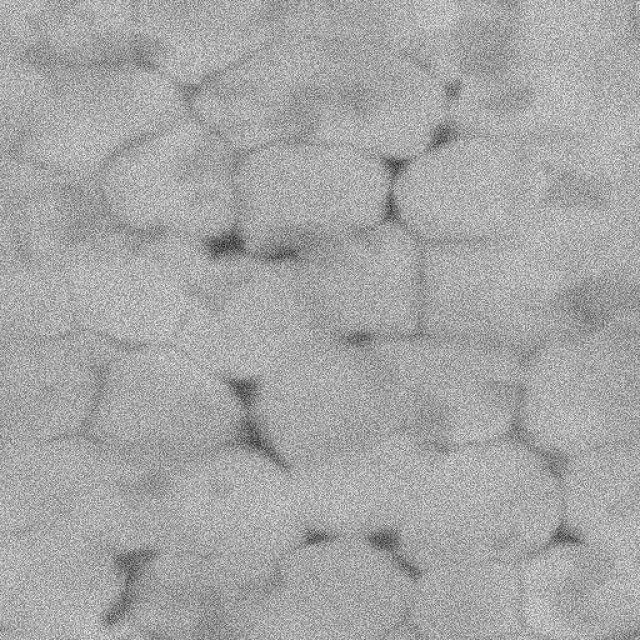
Write a WebGL 2 fragment shader that draws this texture.

```glsl
#version 300 es
precision highp float;
// Grainy grey stone wall with faint, broken joints and dark pockets between the stones.

uniform vec2 u_resolution;
out vec4 fragColor;

const vec2  STONES        = vec2(5.0, 6.6);   // stones across and rows up the canvas
const vec2  JITTER        = vec2(0.62, 0.5);  // irregularity of stone positions
const float WARP          = 0.04;             // waviness of the joints
const float BASE_TONE     = 0.675;
const float STONE_TONE    = 0.02;             // tone spread between stones
const float MOTTLE        = 0.13;             // soft light and dark areas
const float SMUDGE_DARK   = 0.08;
const float JOINT_WIDTH   = 0.12;             // in stone units
const float JOINT_DARK    = 0.065;
const float SHADE_WIDTH   = 0.4;              // blurred shade beside the joints
const float SHADE_DARK    = 0.05;
const vec2  POCKET_DEPTH  = vec2(0.50, 0.68); // distance from the nearest stone centre
const vec2  POCKET_SPREAD = vec2(0.04, 0.34); // distance difference of three stones
const float POCKET_DARK   = 0.25;
const float GRAIN_CELLS   = 512.0;
const float GRAIN_AMOUNT  = 0.56;
const float GRAIN_SHARPEN = 0.12;

// Integer hash giving two values in 0..1
vec2 hash2(vec2 cell) {
    uvec2 v = uvec2(ivec2(cell)) * 1664525u + 1013904223u;
    v.x += v.y * 1664525u;
    v.y += v.x * 1664525u;
    v ^= v >> 16u;
    v.x += v.y * 1664525u;
    v.y += v.x * 1664525u;
    v ^= v >> 16u;
    return vec2(v >> 8u) / 16777216.0;
}

vec2 valueNoise(vec2 p) {
    vec2 cell = floor(p);
    vec2 f = p - cell;
    f = f * f * (3.0 - 2.0 * f);
    vec2 low  = mix(hash2(cell), hash2(cell + vec2(1, 0)), f.x);
    vec2 high = mix(hash2(cell + vec2(0, 1)), hash2(cell + vec2(1, 1)), f.x);
    return mix(low, high, f.y);
}

float fbm(vec2 p) {
    float sum = 0.0, weight = 0.5;
    for (int octave = 0; octave < 4; octave++) {
        sum += weight * valueNoise(p).x;
        p = mat2(1.6, 1.2, -1.2, 1.6) * p + 17.3;
        weight *= 0.5;
    }
    return sum / 0.9375;
}

// Staggered squarish cells: xyz = distances to the three nearest stones, w = stone tone
vec4 stones(vec2 p) {
    vec3 near = vec3(9.0);
    float tone = 0.0;
    for (int j = -2; j <= 2; j++) {
        float row = floor(p.y) + float(j);
        float shift = 0.5 * mod(row, 2.0);
        for (int i = -2; i <= 2; i++) {
            vec2 cell = vec2(floor(p.x - shift) + float(i), row);
            vec2 centre = cell + vec2(shift, 0.0) + 0.5 + JITTER * (hash2(cell + 41.0) - 0.5);
            vec2 offset = abs(p - centre);
            float d = pow(dot(offset * offset, offset), 1.0 / 3.0);
            if (d < near.x) tone = hash2(cell + 97.0).x - 0.5;
            near.z = min(near.z, max(d, near.y));
            near.y = min(near.y, max(d, near.x));
            near.x = min(near.x, d);
        }
    }
    return vec4(near, tone);
}

// Fine speckle with a peaked spread, sharpened against its neighbours
float speckle(vec2 p) {
    return dot(valueNoise(p), vec2(0.5)) - 0.5;
}

float grain(vec2 p) {
    float around = speckle(p + vec2(1, 0)) + speckle(p - vec2(1, 0))
                 + speckle(p + vec2(0, 1)) + speckle(p - vec2(0, 1));
    return speckle(p) - GRAIN_SHARPEN * around;
}

void main() {
    vec2 uv = gl_FragCoord.xy / u_resolution.y;

    // Stone layout with wavy outlines
    vec2 bend = vec2(fbm(uv * 9.0 + 3.0), fbm(uv * 9.0 + 61.0)) - 0.5;
    vec4 stone = stones((uv + WARP * bend) * STONES + 20.0);
    float gap = stone.y - stone.x;

    // Broken joints and the blurred shade around them
    float jointWear = smoothstep(0.42, 0.75, fbm(uv * 8.0 + 130.0));
    float joint = (1.0 - smoothstep(0.0, JOINT_WIDTH, gap)) * jointWear;
    float shadeWear = smoothstep(0.42, 0.72, fbm(uv * 6.0 + 170.0));
    float shade = (1.0 - smoothstep(0.0, SHADE_WIDTH, gap)) * shadeWear;

    // Dark pockets where three stones meet
    float pocket = 1.0 - smoothstep(POCKET_SPREAD.x, POCKET_SPREAD.y, stone.z - stone.x);
    pocket *= smoothstep(POCKET_DEPTH.x, POCKET_DEPTH.y, stone.x);
    pocket *= smoothstep(0.36, 0.64, fbm(uv * 8.0 + 210.0));

    // Surface tone, stains and grain
    float tone = BASE_TONE + STONE_TONE * stone.w * smoothstep(0.0, 0.3, gap);
    tone += MOTTLE * (fbm(uv * vec2(7.0, 9.0) + 300.0) - 0.5);
    tone -= SMUDGE_DARK * smoothstep(0.56, 0.78, fbm(uv * vec2(9.0, 13.0) + 400.0));
    tone -= JOINT_DARK * joint + SHADE_DARK * shade + POCKET_DARK * pocket;
    tone += GRAIN_AMOUNT * grain(uv * GRAIN_CELLS - 0.5);

    fragColor = vec4(vec3(clamp(tone, 0.0, 1.0)), 1.0);
}
```
